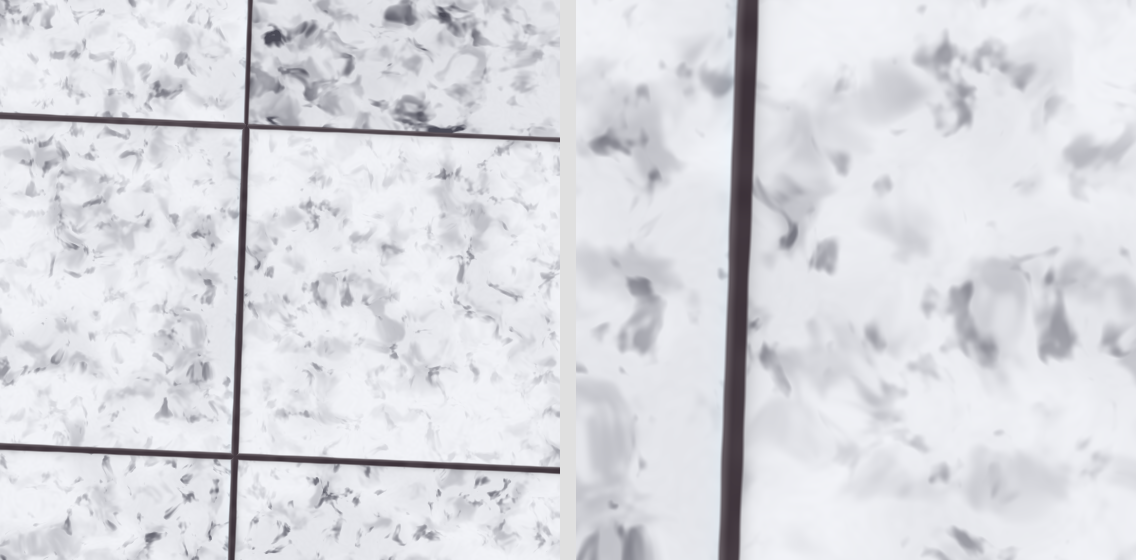
Left: the whole. Right: its middle third, enlarged.
Write a WebGL 2 fragment shader that draws this texture.

```glsl
#version 300 es
precision highp float;
// Pale speckled granite slabs split by thin, slightly tilted dark joints.
// A sheared grid gives the slabs; warped value noise gives clouds, grain and
// flecks, with one slab darker and coarser than its neighbours.
uniform vec2 u_resolution;
out vec4 outColor;

float hash(vec2 p) {
  return fract(sin(dot(p, vec2(127.1, 311.7))) * 43758.5453);
}

float noise(vec2 p) {
  vec2 i = floor(p), f = fract(p);
  f = f * f * (3.0 - 2.0 * f);
  return mix(mix(hash(i), hash(i + vec2(1, 0)), f.x),
             mix(hash(i + vec2(0, 1)), hash(i + vec2(1, 1)), f.x), f.y);
}

float fbm(vec2 p) {
  float sum = 0.0, weight = 0.57;
  for (int i = 0; i < 3; i++) {
    sum += weight * noise(p);
    p = mat2(0.8, 0.6, -0.6, 0.8) * p * 2.03 + 7.3;
    weight *= 0.5;
  }
  return sum;
}

// Granite surface; dark runs from 0 (pale slab) to 1 (dark slab)
vec3 granite(vec2 p, float dark, float contrast) {
  vec2 warp = vec2(noise(p * 30.0), noise(p * 30.0 + 19.0)) - 0.5;
  p += warp * 0.022;
  float cloud = fbm(p * 10.0);
  float grain = fbm(p * 33.0 + 41.0);
  float fleck = fbm(p * mix(vec2(54, 47), vec2(30, 38), dark) + 83.0);
  float patches = mix(0.3, 1.0, smoothstep(0.35, 0.66, cloud));
  float shade = 0.01 + 0.07 * dark + 0.07 * smoothstep(0.35, 0.75, cloud);
  shade += (0.2 + 0.14 * dark) * patches * smoothstep(0.45, 0.77, grain);
  shade += contrast * patches * smoothstep(0.57 - 0.04 * dark, 0.82 - 0.06 * dark, fleck);
  vec3 stone = mix(vec3(0.95, 0.955, 0.972), vec3(0.26, 0.26, 0.31), min(shade, 0.95));
  return stone + 0.012 * (noise(p * 190.0) - 0.5);
}

void main() {
  vec2 uv = gl_FragCoord.xy / u_resolution;
  float pixel = 1.0 / min(u_resolution.x, u_resolution.y);

  // Sheared grid: joints lie on whole numbers
  vec2 pitch = vec2(0.62, 0.5905);
  vec2 grid = vec2(uv.x - 0.413 - 0.034 * uv.y, uv.y - 0.203 + 0.0432 * uv.x) / pitch;
  vec2 slab = floor(grid);
  vec2 offset = (grid - round(grid)) * pitch;

  // Slab surface with its own pattern and contrast
  float dark = float(slab == vec2(0, 1));
  float contrast = mix(0.42, 0.8, dark) + 0.18 * float(slab.y < 0.0);
  vec2 shift = 9.0 * vec2(hash(slab + 3.0), hash(slab + 8.0));
  vec3 color = granite(uv + shift, dark, contrast);

  // Joint widths: thinner above the upper crossing and to its right
  vec2 halfWidth = vec2(slab.y > 0.5 ? 0.0041 : 0.0062,
                        round(grid.y) > 0.5 && grid.x > 0.0 ? 0.0040 : 0.0057);
  halfWidth += 0.0008 * (vec2(noise(uv.yy * 28.0), noise(uv.xx * 28.0 + 5.0)) - 0.5);
  vec2 edge = abs(offset) - halfWidth;

  // Soft shadow to the right of and below the joints, pale rim opposite
  vec2 falloff = exp(-max(edge, 0.0) / 0.005);
  color *= 1.0 - 0.13 * max(falloff.x * step(0.0, offset.x), falloff.y * step(offset.y, 0.0));
  color += vec3(-0.02, 0.01, 0.02) * falloff.x * step(offset.x, 0.0);

  // Dark filler, lighter along its upper and left edges
  vec2 side = clamp(offset / halfWidth, -1.0, 1.0);
  float light = edge.x < edge.y ? -side.x : side.y;
  light = smoothstep(0.0, 1.0, light) + 0.35 * noise(uv * 60.0)
        + 0.35 * float(edge.y < edge.x && round(grid.y) > 0.5);
  vec3 filler = mix(vec3(0.235, 0.195, 0.225), vec3(0.37, 0.335, 0.36), min(light, 1.0));
  float blur = 0.0009 + 0.6 * pixel;
  float joint = 1.0 - smoothstep(-blur, blur, min(edge.x, edge.y));
  outColor = vec4(mix(color, filler, joint), 1.0);
}
```
